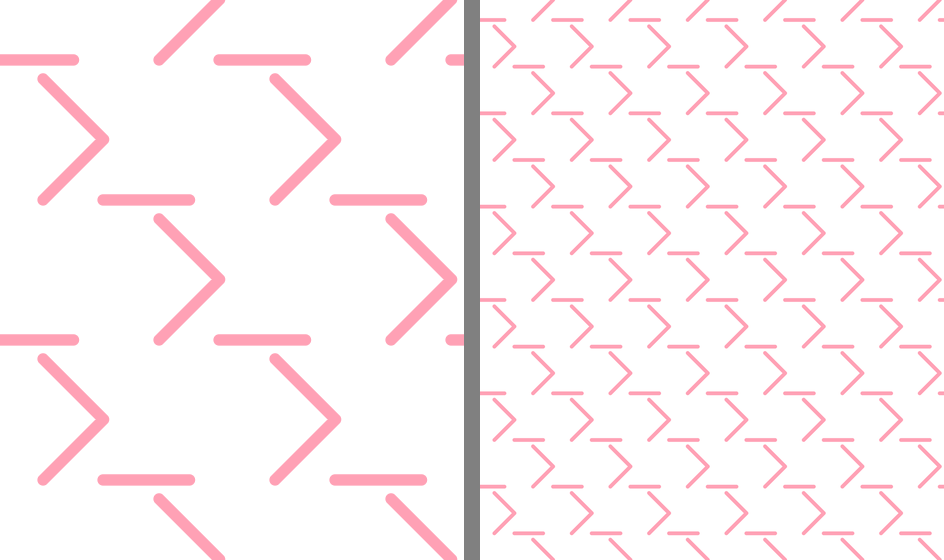
Left: one tile. Right: repeated 3 by 3.
A WebGL 2 fragment shader for this pattern:

```glsl
#version 300 es
precision highp float;
// Pink round-ended strokes on white: a right-pointing chevron with a bar at its foot.
// The motif is a union of capsule distances, repeated on a wrapping grid whose
// second copy is shifted by half a cell both ways. Lengths are in cell heights.

uniform vec2 u_resolution;
out vec4 outColor;

const vec2 REPEATS = vec2(2.0, 2.0);        // whole cells across and down
const vec2 APEX = vec2(0.4465, 0.502);      // chevron tip, as a fraction of the cell
const vec2 HALF_STEP = vec2(0.5);           // shift of the second copy
const float ARM = 0.2161;                   // reach of each chevron arm in x and y
const float BAR_START = -0.0018;            // bar ends, measured from the apex
const float BAR_END = 0.3068;
const float STROKE_RADIUS = 0.0203;
const vec3 PAPER = vec3(1.0);
const vec3 PINK = vec3(1.0, 0.63, 0.71);

float segmentDistance(vec2 p, vec2 a, vec2 b) {
    vec2 ap = p - a;
    vec2 ab = b - a;
    return length(ap - ab * clamp(dot(ap, ab) / dot(ab, ab), 0.0, 1.0));
}

// Signed distance to the chevron and bar, with the apex at the origin.
float motifDistance(vec2 p) {
    float chevron = segmentDistance(vec2(p.x, abs(p.y)), vec2(0.0), vec2(-ARM, ARM));
    float bar = segmentDistance(p, vec2(BAR_START, -ARM), vec2(BAR_END, -ARM));
    return min(chevron, bar) - STROKE_RADIUS;
}

void main() {
    vec2 grid = gl_FragCoord.xy / u_resolution * REPEATS;
    float aspect = u_resolution.x / u_resolution.y;
    vec2 cellSize = vec2(aspect * REPEATS.y / REPEATS.x, 1.0);
    float pixel = REPEATS.y / u_resolution.y;

    // Nearest strokes among the two staggered copies.
    float dist = 1.0;
    for (int i = 0; i < 2; i++) {
        vec2 local = fract(grid - APEX - float(i) * HALF_STEP + 0.5) - 0.5;
        dist = min(dist, motifDistance(local * cellSize));
    }

    // One-pixel soft edge.
    float ink = clamp(0.5 - dist / pixel, 0.0, 1.0);
    outColor = vec4(mix(PAPER, PINK, ink), 1.0);
}
```
